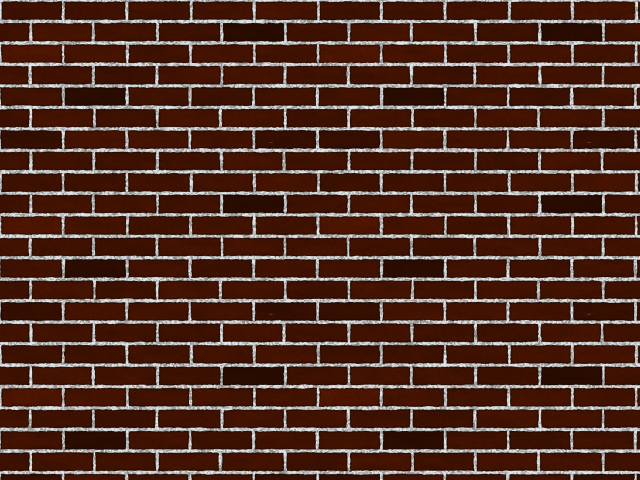
Reproduce this texture procedurally as a Shadertoy shader.

```glsl
// Running-bond wall of dark red-brown bricks with pale, grainy mortar.
// Joints are distances to a staggered grid with jitter and rough edges;
// brick tones and joint offsets recur in a block of 5 bricks by 8 courses.
#define COLUMNS 10.06
#define COURSES 22.35
#define BLOCK vec2(5.0, 8.0)
#define BED_HALF 0.0034
#define HEAD_HALF 0.0029
#define EDGE_SOFT 0.0014
#define JOINT_JITTER 0.026
#define ROUGHNESS 0.0016
#define BRICK_COLOR vec3(0.25, 0.068, 0.003)
#define MORTAR_DARK vec3(0.56, 0.55, 0.54)
#define MORTAR_LIGHT vec3(0.88, 0.90, 0.91)

float hash(vec2 p) {
    vec3 q = fract(vec3(p.xyx) * 0.1031);
    q += dot(q, q.yzx + 33.33);
    return fract((q.x + q.y) * q.z);
}

float noise(vec2 p) {
    vec2 i = floor(p), f = fract(p);
    f = f * f * (3.0 - 2.0 * f);
    return mix(mix(hash(i), hash(i + vec2(1, 0)), f.x),
               mix(hash(i + vec2(0, 1)), hash(i + vec2(1, 1)), f.x), f.y);
}

float sameCell(vec2 a, vec2 b) {
    return 1.0 - step(0.5, distance(a, b));
}

// Brightness of one brick; a few are burnt dark, one is redder.
float brickTone(vec2 cell) {
    float burnt = sameCell(cell, vec2(3, 1)) + sameCell(cell, vec2(1, 4))
                + 0.7 * sameCell(cell, vec2(4, 6)) + 0.5 * sameCell(cell, vec2(0, 6));
    float red = sameCell(cell, vec2(0, 2));
    return 0.91 + 0.17 * hash(cell + 17.0) - 0.36 * burnt + 0.14 * red;
}

void mainImage(out vec4 fragColor, in vec2 fragCoord) {
    vec2 uv = fragCoord / iResolution.xy;
    float aspect = iResolution.x / iResolution.y;
    vec2 pos = vec2(uv.x * aspect, 1.0 - uv.y);
    vec2 brickSize = vec2(aspect / COLUMNS, 1.0 / COURSES);

    // Staggered grid, counted from the top left
    vec2 wall = pos / brickSize;
    float course = floor(wall.y);
    wall.x -= 0.48 * mod(course, 2.0);

    // Nearest head joint, shifted a little, and the brick beside it
    float joint = floor(wall.x + 0.5);
    float shift = hash(mod(vec2(joint, course), BLOCK) + 5.0) - 0.65;
    float fromJoint = wall.x - joint - shift * JOINT_JITTER;
    vec2 cell = mod(vec2(joint - step(fromJoint, 0.0), course), BLOCK);

    // Distance to the mortar: negative inside it
    float rough = (noise(pos * 230.0) - 0.5) * ROUGHNESS
                + (noise(pos * 55.0 + 9.0) - 0.5) * ROUGHNESS;
    float fromBed = abs(wall.y - floor(wall.y + 0.5)) * brickSize.y;
    float d = min(fromBed - BED_HALF, abs(fromJoint) * brickSize.x - HEAD_HALF) + rough;

    // Brick face: fine grain, soft streaks and a shaded rim
    float grain = noise(pos * vec2(260.0, 380.0));
    float streak = noise(pos * vec2(22.0, 75.0) + 31.0);
    float tone = brickTone(cell) * (0.86 + 0.14 * grain + 0.14 * streak);
    tone *= mix(0.55, 1.0, smoothstep(0.0, 0.0045, d));
    vec3 brick = BRICK_COLOR * tone;

    // Small pale chip on one brick of the block
    vec2 local = vec2(fract(fromJoint), fract(wall.y));
    float chip = length((local - vec2(0.27, 0.63)) * brickSize / vec2(0.0050, 0.0016));
    float chipMask = sameCell(cell, vec2(4, 6)) * (1.0 - smoothstep(0.4, 1.2, chip));
    brick = mix(brick, vec3(0.42, 0.22, 0.15), chipMask * 0.8);

    // Mortar: sandy grain over slow patches
    float sand = 0.65 * noise(pos * 340.0 + 3.0) + 0.35 * noise(pos * 90.0 + 50.0);
    vec3 mortar = mix(MORTAR_DARK, MORTAR_LIGHT, smoothstep(0.1, 0.75, sand));

    float soft = max(EDGE_SOFT, 0.75 / iResolution.y);
    vec3 color = mix(mortar, brick, smoothstep(-soft, soft, d));
    fragColor = vec4(color, 1.0);
}
```
